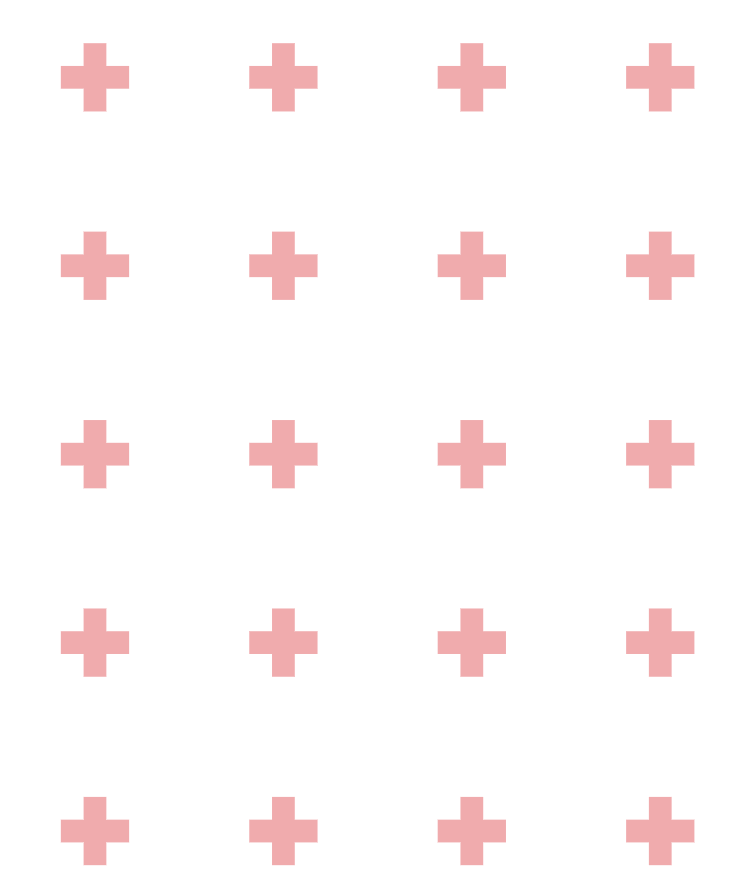
Write a WebGL 2 fragment shader that draws this pattern.

```glsl
#version 300 es
precision highp float;
// Flat pink plus signs on white, in a square grid of four across and five down.
// Each grid cell holds one plus: the union of two box distance functions.
// Lengths are fractions of the canvas height.

uniform vec2 u_resolution;
out vec4 fragColor;

const vec3 PAPER_COLOR = vec3(1.0, 1.0, 1.0);
const vec3 PLUS_COLOR = vec3(0.94, 0.67, 0.68);
const float PITCH = 0.2103;                     // spacing between plus centers
const vec2 FIRST_CENTER = vec2(0.1060, 0.0725); // center of the lower left plus
const float ARM_LENGTH = 0.0381;                // center to tip
const float ARM_HALF_WIDTH = 0.0127;

// Signed distance to a box centered at the origin
float boxDistance(vec2 p, vec2 halfSize) {
    vec2 d = abs(p) - halfSize;
    return length(max(d, 0.0)) + min(max(d.x, d.y), 0.0);
}

// Signed distance to a plus made of two crossed bars
float plusDistance(vec2 p) {
    vec2 bar = vec2(ARM_LENGTH, ARM_HALF_WIDTH);
    return min(boxDistance(p, bar), boxDistance(p, bar.yx));
}

void main() {
    float pixel = 1.0 / u_resolution.y;
    vec2 uv = gl_FragCoord.xy * pixel;

    // Fold the canvas into one cell with the plus at its center
    vec2 cell = (fract((uv - FIRST_CENTER) / PITCH + 0.5) - 0.5) * PITCH;

    // Edge smoothed over one pixel
    float coverage = clamp(0.5 - plusDistance(cell) / pixel, 0.0, 1.0);
    fragColor = vec4(mix(PAPER_COLOR, PLUS_COLOR, coverage), 1.0);
}
```
